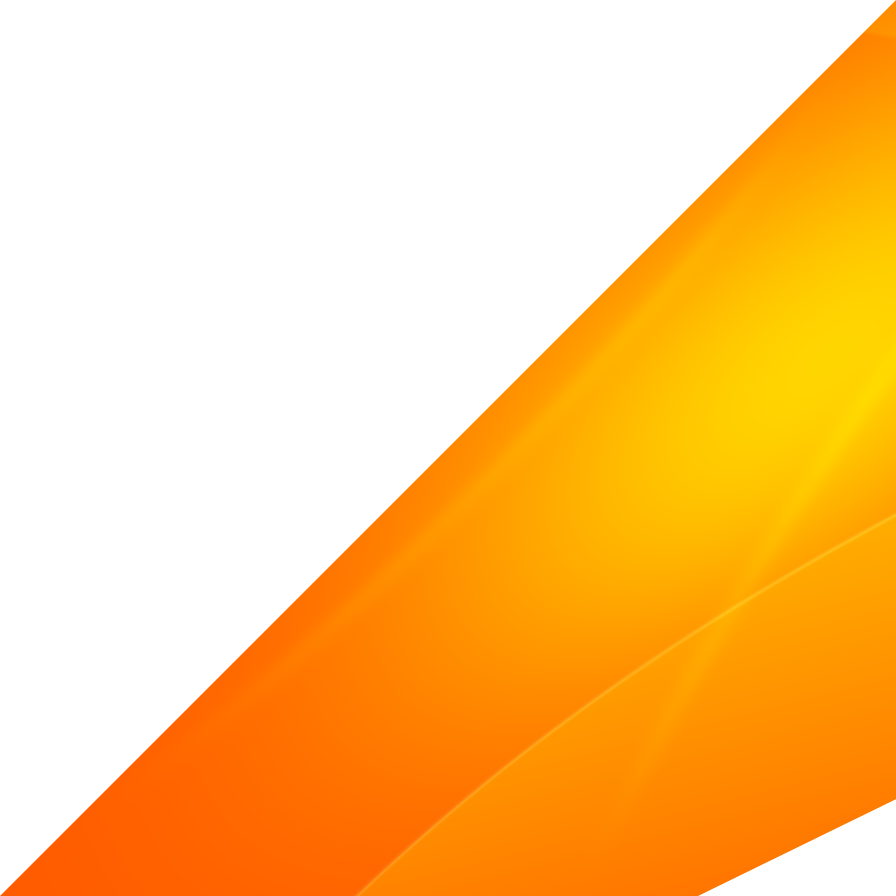
Give the GLSL for this background, as a WebGL 2 fragment shader.

```glsl
#version 300 es
precision highp float;

uniform vec2 u_resolution;
out vec4 fragColor;

#define GLOW_CENTER vec2(0.93, 0.60)
#define GLOW_AXIS vec2(0.8, 0.6)
#define GLOW_LENGTH 0.58
#define GLOW_WIDTH_ABOVE 0.28
#define GLOW_WIDTH_BELOW 0.24
#define BASE_GREEN 0.345
#define GLOW_GREEN 0.49
#define STREAK_WIDTH 0.013
#define RIM_WIDTH 0.0022

// Smooth coverage of the side where the signed distance is positive
float cover(float dist, float pixel) {
    return smoothstep(-0.6 * pixel, 0.6 * pixel, dist);
}

float bell(float x) {
    return exp(-x * x);
}

// Green level of the band: a long glow with a softer upper flank
float bandGreen(vec2 p) {
    vec2 d = p - GLOW_CENTER;
    float along = dot(d, GLOW_AXIS);
    float across = dot(d, vec2(-GLOW_AXIS.y, GLOW_AXIS.x));
    float width = across > 0.0 ? GLOW_WIDTH_ABOVE : GLOW_WIDTH_BELOW;
    return BASE_GREEN + GLOW_GREEN * bell(along / GLOW_LENGTH) * bell(across / width);
}

// Signed distances to the curves, positive above or left of them
float upperStreak(vec2 p) {
    float y = 0.0218 + p.x * (0.6276 + 0.34 * p.x);
    float slope = 0.6276 + 0.68 * p.x;
    return (p.y - y) / length(vec2(1.0, slope));
}

float lowerStreak(vec2 p) {
    float x = 0.647 + p.y * (0.46 + 0.216 * p.y);
    float slope = 0.46 + 0.432 * p.y;
    return (x - p.x) / length(vec2(1.0, slope));
}

float sheetEdge(vec2 p) {
    float t = p.x - 0.398;
    float y = t * (0.95 + t * (-0.53 + 0.21 * t));
    float slope = 0.95 + t * (-1.06 + 0.63 * t);
    return (p.y - y) / length(vec2(1.0, slope));
}

void main() {
    vec2 p = gl_FragCoord.xy / u_resolution;
    float pixel = 1.0 / min(u_resolution.x, u_resolution.y);

    // Glowing band and its soft upper streak
    float green = bandGreen(p);
    float upper = upperStreak(p);
    float upperFade = smoothstep(0.08, 0.4, p.x) * (1.0 - smoothstep(0.75, 0.95, p.x));
    green += 0.035 * upperFade * bell(upper / STREAK_WIDTH);
    green -= 0.015 * upperFade * smoothstep(0.0, 0.02, upper);

    // Pale fold in the top corner
    green += 0.06 * smoothstep(-0.003, 0.004, p.y - 0.957 + 0.18 * (p.x - 1.0));

    // Flat curved sheet in front of the band
    float edge = sheetEdge(p);
    float sheetGreen = 0.574 - 0.15 * p.x + 0.6 * p.y;
    green = mix(sheetGreen, green, cover(edge, pixel));

    // Streak crossing both layers, fading toward the bottom
    float lower = lowerStreak(p);
    float lowerFade = smoothstep(-0.02, 0.3, p.y);
    green += 0.045 * lowerFade * bell(lower / STREAK_WIDTH);

    // Thin bright rim on the sheet
    float rim = bell(edge / max(RIM_WIDTH, 0.7 * pixel));
    green += 0.09 * rim;
    vec3 color = vec3(1.0, min(green, 0.85), 0.1 * rim);

    // White above the diagonal and in the lower right corner
    float inside = cover((p.x - p.y) * 0.7071, pixel);
    inside *= cover((p.y - 0.489 * (p.x - 0.779)) / length(vec2(1.0, 0.489)), pixel);
    fragColor = vec4(mix(vec3(1.0), color, inside), 1.0);
}
```
